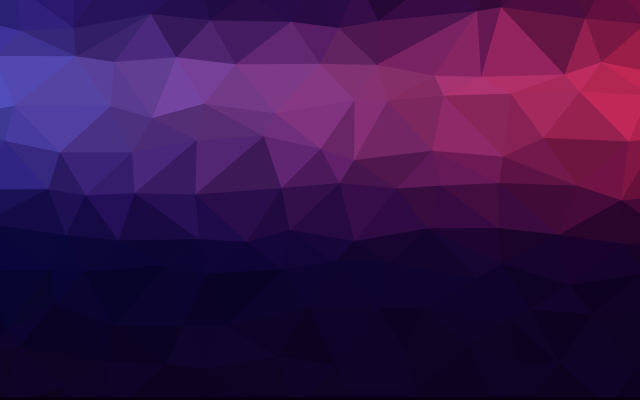
A WebGL 2 fragment shader for this background:

```glsl
#version 300 es
precision highp float;

uniform vec2 u_resolution;
out vec4 fragColor;

#define GRID vec2(10.5, 9.5)
#define JITTER 0.33
#define FACET_CONTRAST 0.13
#define BAND_BLUE vec3(0.29, 0.28, 0.67)
#define BAND_RED vec3(0.73, 0.15, 0.31)
#define SHADE_NAVY vec3(0.02, 0.02, 0.20)
#define SHADE_PLUM vec3(0.07, 0.01, 0.15)
#define FLOOR_COLOR vec3(0.055, 0.012, 0.14)
#define RIM_COLOR vec3(0.03, 0.0, 0.06)
#define RIM_HEIGHT 0.007

vec2 hash2(vec2 p) {
    vec3 q = fract((p.xyx + 50.0) * vec3(0.1031, 0.1030, 0.0973));
    q += dot(q, q.yzx + 33.33);
    return fract((q.xx + q.yz) * q.zy);
}

float cross2(vec2 a, vec2 b) {
    return a.x * b.y - a.y * b.x;
}

// Glowing band from blue to red, fading into a dark floor
vec3 backdrop(vec2 uv) {
    uv = clamp(uv, 0.0, 1.0);
    float offCenter = uv.x - 0.5;
    float topLight = 0.20 + 1.1 * offCenter * offCenter;
    float glow = smoothstep(0.30, 0.80, uv.y);
    glow *= mix(1.0, topLight, smoothstep(0.78, 1.02, uv.y));
    vec3 band = mix(BAND_BLUE, BAND_RED, uv.x);
    vec3 shade = mix(SHADE_NAVY, SHADE_PLUM, uv.x);
    shade = mix(FLOOR_COLOR, shade, smoothstep(0.05, 0.38, uv.y));
    return mix(shade, band, pow(vec3(glow), vec3(1.0, 1.4, 0.95)));
}

// Jittered lattice point; odd rows are shifted by half a cell
vec2 latticePoint(vec2 id, vec2 cell) {
    vec2 offset = JITTER * (2.0 * hash2(id) - 1.0);
    offset.x += 0.5 * mod(id.y, 2.0);
    return (id + offset) * cell;
}

// Signed distance to an edge, positive on its left side
float edgeDistance(vec2 p, vec2 a, vec2 b) {
    return cross2(b - a, p - a) / max(length(b - a), 1e-5);
}

// Flat triangle: color in rgb, coverage in a, premultiplied
vec4 facet(vec2 p, vec2 a, vec2 b, vec2 c, float seed, vec2 extent) {
    float d = min(edgeDistance(p, a, b), edgeDistance(p, b, c));
    d = min(d, edgeDistance(p, c, a));
    float coverage = clamp(d * u_resolution.y + 0.5, 0.0, 1.0);
    vec3 color = backdrop((a + b + c) / (3.0 * extent));
    color *= 1.0 + FACET_CONTRAST * (2.0 * seed - 1.0);
    return vec4(color, 1.0) * coverage;
}

// Quality of splitting quad abcd along ac; negative when it folds
float splitScore(vec2 a, vec2 b, vec2 c, vec2 d) {
    float area = min(cross2(b - a, c - a), cross2(c - a, d - a));
    return area / max(length(c - a), 1e-5);
}

void main() {
    vec2 extent = vec2(u_resolution.x / u_resolution.y, 1.0);
    vec2 p = gl_FragCoord.xy / u_resolution.y;
    vec2 cell = extent / GRID;
    vec2 home = floor(p / cell);

    // Gather the triangles of all nearby quads
    vec4 sum = vec4(0.0);
    for (int j = -1; j <= 1; j++) {
        for (int i = -2; i <= 1; i++) {
            vec2 id = home + vec2(i, j);
            vec2 a = latticePoint(id, cell);
            vec2 b = latticePoint(id + vec2(1, 0), cell);
            vec2 c = latticePoint(id + vec2(1, 1), cell);
            vec2 d = latticePoint(id + vec2(0, 1), cell);
            vec2 seed = hash2(id + 17.0);
            if (splitScore(a, b, c, d) > splitScore(b, c, d, a)) {
                sum += facet(p, a, b, c, seed.x, extent);
                sum += facet(p, a, c, d, seed.y, extent);
            } else {
                sum += facet(p, b, c, d, seed.x, extent);
                sum += facet(p, b, d, a, seed.y, extent);
            }
        }
    }
    vec3 color = sum.a > 0.01 ? sum.rgb / sum.a : backdrop(p / extent);

    // Thin dark rim along the bottom
    float rim = clamp((RIM_HEIGHT - p.y) * u_resolution.y + 0.5, 0.0, 1.0);
    fragColor = vec4(mix(color, RIM_COLOR, rim), 1.0);
}
```
